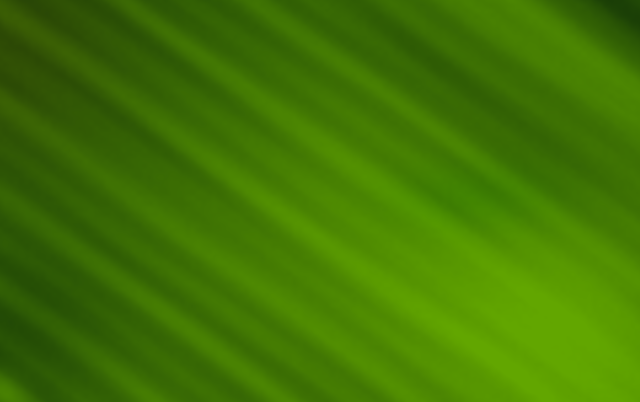
Give the GLSL for this background, as a Shadertoy shader.

```glsl
const vec3 SHADE_GREEN = vec3(0.10, 0.24, 0.025);
const vec3 LIT_GREEN = vec3(0.37, 0.63, 0.0);
const float STRIPE_SLOPE = 1.158;
const float STRIPE_PERIOD = 0.238;
const float TAU = 6.2831853;

float hash(vec2 cell) {
    return fract(sin(dot(cell, vec2(127.1, 311.7))) * 43758.55);
}

float valueNoise(vec2 p) {
    vec2 cell = floor(p);
    vec2 f = fract(p);
    f = f * f * (3.0 - 2.0 * f);
    float low = mix(hash(cell), hash(cell + vec2(1.0, 0.0)), f.x);
    float high = mix(hash(cell + vec2(0.0, 1.0)), hash(cell + 1.0), f.x);
    return mix(low, high, f.y);
}

float bell(float offset, float width) {
    float q = offset / width;
    return exp(-q * q);
}

float spot(vec2 p, vec2 center, vec2 radius) {
    vec2 q = (p - center) / radius;
    return exp(-dot(q, q));
}

// Main ridges with nearly equal ridges halfway between them
float ridges(float across, float period) {
    float phase = TAU * (across - 0.01) / period;
    return 0.55 * cos(phase) + 0.58 * cos(2.0 * phase);
}

// Thin streaks, each octave narrower and fainter
float streaks(float across, float along) {
    float sum = 0.0;
    float strength = 1.0;
    vec2 scale = vec2(16.0, 2.5);
    for (int i = 0; i < 3; i++) {
        sum += strength * (valueNoise(vec2(across, along) * scale + 7.0) - 0.5);
        scale *= vec2(1.9, 1.6);
        strength *= 0.5;
    }
    return sum;
}

// Broad light that grows along the leaf and fades across it
float broadLight(vec2 uv, float across, float along) {
    float light = 0.27 + 0.24 * smoothstep(0.0, 0.8, along);
    light += 0.46 * smoothstep(0.2, 1.25, along) * bell(across + 0.08, 0.38);
    light += 0.12 * spot(uv, vec2(0.93, 0.25), vec2(0.17, 0.22));
    light -= 0.22 * spot(uv, vec2(0.02, 0.13), vec2(0.15, 0.22));
    light -= 0.10 * spot(uv, vec2(0.0, 0.95), vec2(0.16, 0.25));
    light += 0.30 * spot(uv, vec2(0.0, 0.02), vec2(0.045, 0.07));
    return light;
}

// Separate fold, bright rib and shadow towards the upper right
float upperFolds(float across, float along) {
    float foldReach = smoothstep(0.35, 0.75, along)
                    * (1.0 - 0.6 * smoothstep(1.0, 1.3, along));
    float fold = -0.14 * foldReach * bell(across + 0.63, 0.12);
    float rib = 0.20 * bell(across + 0.87, 0.09);
    float shadow = -0.46 * smoothstep(0.95, 1.12, -across);
    return fold + rib + shadow;
}

void mainImage(out vec4 fragColor, in vec2 fragCoord) {
    vec2 uv = fragCoord / iResolution.xy;
    float depth = 1.0 - uv.y;
    float across = depth - STRIPE_SLOPE * uv.x;
    float along = uv.x + 0.5 * depth;

    // Soft irregularity in direction and contrast of the stripes
    float bend = 0.02 * (valueNoise(vec2(across * 3.0, along * 4.0)) - 0.5);
    float contrast = 0.8 + 0.4 * valueNoise(vec2(across * 5.0, along * 3.0) + 3.0);
    float brightPatch = smoothstep(0.65, 1.3, along) * bell(across + 0.2, 0.4);
    float stripeStrength = contrast * mix(0.125, 0.035, brightPatch);
    stripeStrength *= 1.0 - 0.35 * smoothstep(0.4, 0.7, -across);

    float light = broadLight(uv, across, along) + upperFolds(across, along);
    light += stripeStrength * ridges(across + bend, STRIPE_PERIOD);
    light += 0.08 * streaks(across + bend, along);

    // Faint mottling of the leaf surface
    vec2 surface = fragCoord / iResolution.y;
    light += 0.025 * (valueNoise(surface * 75.0) - 0.5);

    vec3 color = mix(SHADE_GREEN, LIT_GREEN, clamp(light, 0.0, 1.05));

    // Cooler green beside the bright patch, warmer green in the far corner
    float cool = spot(uv, vec2(0.74, 0.51), vec2(0.13, 0.09));
    float warm = spot(uv, vec2(0.0, 0.9), vec2(0.2, 0.3));
    color += vec3(-0.05, -0.02, 0.0) * cool + vec3(0.035, -0.01, 0.0) * warm;

    fragColor = vec4(clamp(color, 0.0, 1.0), 1.0);
}
```
